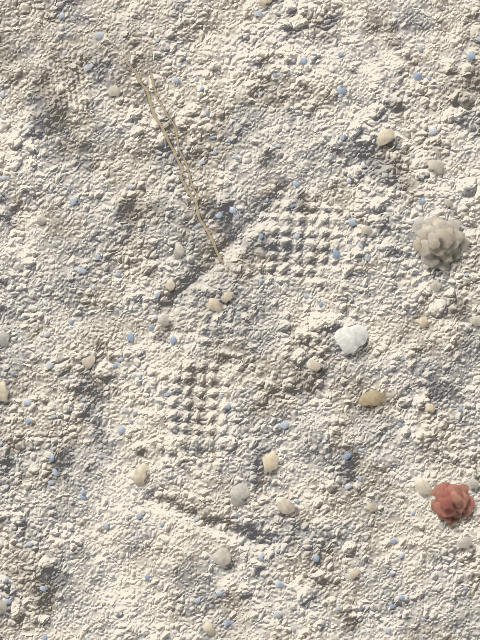
Write a WebGL 1 fragment shader that draws this texture.

```glsl
precision highp float;
uniform vec2 u_resolution;

const vec2 LIGHT = vec2(-0.45, 0.89);
const vec3 SOIL_DARK = vec3(0.37, 0.35, 0.325);
const vec3 SOIL_MID = vec3(0.68, 0.645, 0.59);
const vec3 SOIL_LIGHT = vec3(0.99, 0.95, 0.88);
const vec3 STRAW = vec3(0.77, 0.69, 0.56);

vec3 hash3(vec2 p) {
  vec3 q = fract(p.xyx * vec3(0.1031, 0.1030, 0.0973));
  q += dot(q, q.yxz + 33.33);
  return fract((q.xxy + q.yzz) * q.zyx);
}
float noise(vec2 p) {
  vec2 i = floor(p), f = fract(p);
  f = f * f * (3.0 - 2.0 * f);
  float low = mix(hash3(i).x, hash3(i + vec2(1.0, 0.0)).x, f.x);
  float high = mix(hash3(i + vec2(0.0, 1.0)).x, hash3(i + 1.0).x, f.x);
  return mix(low, high, f.y);
}
float fbm(vec2 p) {
  return 0.55 * noise(p) + 0.3 * noise(p * 2.1 + 7.0) + 0.15 * noise(p * 4.3 + 19.0);
}
mat2 rotation(float a) { return mat2(cos(a), sin(a), -sin(a), cos(a)); }
vec2 neighbor(float k) { return vec2(mod(k, 3.0), floor(k / 3.0)) - 1.0; }

float segmentDistance(vec2 p, vec2 a, vec2 b) {
  vec2 ab = b - a;
  return length(p - a - ab * clamp(dot(p - a, ab) / dot(ab, ab), 0.0, 1.0));
}
float boxMask(vec2 p, vec2 center, float halfSize, float soft) {
  vec2 d = abs(p - center) - halfSize;
  return 1.0 - smoothstep(-soft, soft, max(d.x, d.y));
}
float groove(vec2 p, vec2 a, vec2 b, float width) {
  float d = segmentDistance(p, a, b) / width;
  return width * exp(-d * d);
}

// Rounded grains, one per jittered cell
float grains(vec2 p, float count, float density) {
  vec2 q = p * count;
  float h = 0.0;
  for (int k = 0; k < 9; k++) {
    vec2 g = floor(q) + neighbor(float(k));
    vec3 r = hash3(g + count);
    vec2 d = q - g - 0.2 - 0.6 * r.xy;
    float radius = mix(0.3, 0.68, fract(r.z * 17.0));
    h = max(h, (radius - dot(d, d) / radius) * step(r.z, density));
  }
  return 0.85 * h / count;
}

float soilHeight(vec2 p) {
  vec2 w = p + 0.008 * (vec2(noise(p * 65.0), noise(p * 65.0 + 40.0)) - 0.5);
  vec2 q = p + 0.05 * (noise(p * 18.0) - 0.5);
  float tread = 0.5 * boxMask(q, vec2(0.44, 0.67), 0.09, 0.05);
  tread = max(tread, boxMask(q, vec2(0.625, 0.83), 0.085, 0.025));
  tread = max(tread, boxMask(q, vec2(0.405, 0.485), 0.075, 0.025));
  float rough = smoothstep(0.3, 0.7, fbm(p * 5.0 + 3.0));
  float h = 0.035 * fbm(p * 9.0) + 0.007 * noise(p * 45.0);
  h += 0.003 * noise(rotation(0.6) * p * 170.0) + 0.85 * grains(rotation(0.9) * w, 135.0, 0.8);
  float lumps = grains(w + 0.3, 72.0, 0.2 + 0.4 * rough) + grains(w + 0.7, 32.0, 0.22 * rough);
  h += (1.0 - 0.75 * tread) * lumps;
  // Pressed lugs, ribs and furrows
  vec2 lug = fract(rotation(0.06) * w / 0.0265) - 0.5;
  h += 0.01 * tread * (1.0 - smoothstep(0.08, 0.5, length(lug)));
  float ribs = boxMask(p, vec2(0.14, 1.16), 0.05, 0.02);
  h += 0.0016 * ribs * cos(580.0 * (p.x + 0.15 * p.y));
  h -= 0.8 * groove(w, vec2(0.59, 0.934), vec2(0.35, 0.69), 0.02);
  return h - 1.1 * groove(w, vec2(0.32, 0.29), vec2(0.555, 0.196), 0.018);
}

vec3 addStone(vec3 col, vec2 p, vec2 center, vec2 size, float angle, vec3 tint) {
  mat2 turn = rotation(angle);
  vec2 d = turn * (p - center) / size;
  vec2 s = turn * (p - center + LIGHT * size.y * 0.7) / size;
  col *= 1.0 - 0.4 * (1.0 - smoothstep(0.6, 1.25, length(s)));
  float edge = length(d) + 0.75 * (noise(d * 1.4 + center * 90.0) - 0.5);
  float soft = 0.0018 / size.y;
  float shade = 0.9 + 0.16 * dot(p - center, LIGHT) / size.y + 0.25 * (fbm(p * 120.0) - 0.5);
  return mix(col, tint * shade, 1.0 - smoothstep(1.0 - soft, 1.0 + soft, edge));
}
vec3 scatterStones(vec3 col, vec2 p, float count, float density, vec3 tintA, vec3 tintB) {
  for (int k = 0; k < 9; k++) {
    vec2 g = floor(p * count) + neighbor(float(k));
    vec3 r = hash3(g + count * 3.0), v = hash3(g + 71.0);
    vec2 size = mix(0.09, 0.21, v.x * v.x) * vec2(1.3, 0.95) / count;
    if (r.z < density) col = addStone(col, p, (g + r.xy) / count, size, v.y * 6.3, mix(tintA, tintB, v.z));
  }
  return col;
}
vec3 addClump(vec3 col, vec2 p, vec2 center, float radius, vec3 tint) {
  for (int i = 0; i < 18; i++) {
    vec3 r = hash3(center * 50.0 + float(i));
    vec2 offset = rotation(float(i) * 2.4) * vec2(radius * sqrt(1.0 - float(i) / 18.0), 0.0);
    col = addStone(col, p, center + offset, radius * vec2(0.42, 0.25 + 0.2 * r.x), r.y * 6.3, mix(tint, STRAW, 0.5 * r.z));
  }
  return col;
}
vec3 addStem(vec3 col, vec2 p, vec2 a, vec2 b, float width, vec3 tint) {
  p.x += 0.04 * (fbm(vec2(p.y * 13.0, a.x * 30.0)) - 0.5);
  col *= 0.7 + 0.3 * smoothstep(width, width * 2.5, segmentDistance(p + LIGHT * width * 2.0, a, b));
  float d = segmentDistance(p, a, b);
  return mix(col, tint, 0.8 * (1.0 - smoothstep(width - 0.001, width + 0.0015, d)));
}

void main() {
  vec2 p = gl_FragCoord.xy / u_resolution.x;
  // Raking light, short shadows and broad patches
  float h = soilHeight(p), slope = (h - soilHeight(p + LIGHT * 0.0026)) / 0.0026;
  float shadow = smoothstep(0.001, 0.011, soilHeight(p + LIGHT * 0.012) - h);
  float pits = smoothstep(0.64, 0.8, fbm(p * 11.0 + 31.0));
  float tone = 0.64 + 0.55 * slope / sqrt(0.9 + slope * slope) - 0.26 * shadow - 0.4 * pits;
  tone += 0.5 * (fbm(p * 4.0 + 11.0) - 0.5) + 0.5 * (fbm(p * 15.0 + 5.0) - 0.5);
  tone = clamp(tone, 0.0, 1.0);
  vec3 col = mix(SOIL_DARK, SOIL_MID, min(tone * 2.0, 1.0));
  col = mix(col, SOIL_LIGHT, max(tone * 2.0 - 1.0, 0.0));
  float cool = smoothstep(0.4, 0.6, fbm(p * 14.0 + 60.0)) * (1.0 - tone);
  col *= mix(vec3(1.0), vec3(0.97, 1.01, 1.1), cool);
  // Chips, pebbles and stems
  col = scatterStones(col, p, 26.0, 0.17, vec3(0.68, 0.75, 0.83), vec3(0.90));
  col = scatterStones(col, p, 11.0, 0.2, vec3(0.93, 0.86, 0.74), vec3(0.8, 0.78, 0.74));
  col = addStem(col, p, vec2(0.26, 1.21), vec2(0.47, 0.79), 0.0025, STRAW);
  col = addStem(col, p, vec2(0.315, 1.19), vec2(0.41, 0.92), 0.0018, STRAW);
  // Larger stones and clods
  col = addStone(col, p, vec2(0.733, 0.626), vec2(0.031, 0.027), 0.5, vec3(0.95, 0.94, 0.90));
  col = addStone(col, p, vec2(0.773, 0.503), vec2(0.026, 0.016), -0.3, STRAW);
  col = addClump(col, p, vec2(0.915, 0.83), 0.046, vec3(0.82, 0.79, 0.74));
  col = addClump(col, p, vec2(0.94, 0.285), 0.036, vec3(0.70, 0.45, 0.40));
  gl_FragColor = vec4(col, 1.0);
}
```
